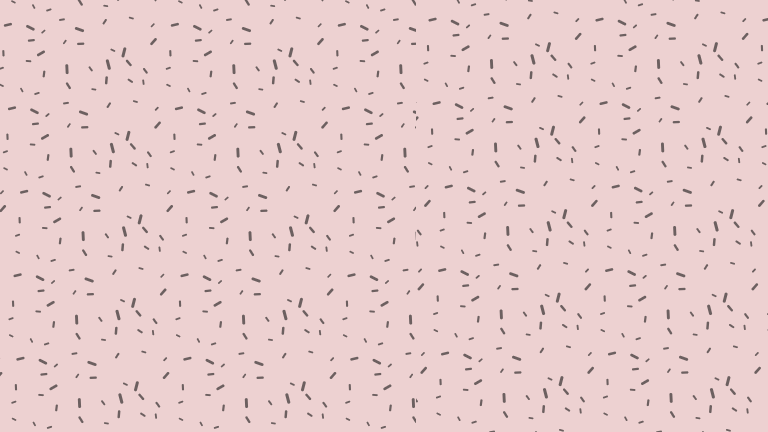
Reproduce this pattern procedurally as a Shadertoy shader.

```glsl
// Scattered sprinkles: small round-ended dashes in one dark tone on a pale ground.
// A patch of jittered cells, one dash in each, is repeated in rows that are
// shifted sideways, so a few dashes are cut off where two rows meet.

#define GROUND vec3(0.930, 0.820, 0.820)
#define INK vec3(0.425, 0.375, 0.375)
#define CELLS_PER_HEIGHT 20.7         // cells along the canvas height
#define PATCH vec2(8.0, 4.0)          // cells in one repeated patch
#define LENGTH_RANGE vec2(0.011, 0.025)
#define WIDTH_RANGE vec2(0.0040, 0.0072)
#define JITTER 0.74                   // spread of a dash inside its cell
#define ROW_SHIFT 0.9                 // sideways shift of a row, in cells
#define SEAM_X 0.963                  // vertical seam between two blocks
#define BLOCK_OFFSET vec2(0.21, 0.012)

vec3 hash3(vec2 p) {
    vec3 q = fract(p.xyx * vec3(0.1031, 0.1030, 0.0973));
    q += dot(q, q.yxz + 33.33);
    return fract((q.xxy + q.yzz) * q.zyx);
}

// Distance to a round-ended dash centred at the origin
float dashDistance(vec2 p, vec2 direction, float size, float width) {
    float halfSpan = 0.5 * (size - width);
    float along = clamp(dot(p, direction), -halfSpan, halfSpan);
    return length(p - direction * along) - 0.5 * width;
}

// Even spread of sizes over the patch, many small dashes and few large ones
float sizeRank(vec2 cell) {
    float index = cell.x + PATCH.x * cell.y;
    float count = PATCH.x * PATCH.y;
    float rank = (mod(index * (2.0 * index + 1.0), count) + 0.5) / count;
    return rank * rank;
}

// Distance to the nearest dash, in canvas heights
float sprinkles(vec2 p) {
    if (p.x > SEAM_X) p -= BLOCK_OFFSET;
    vec2 grid = p * CELLS_PER_HEIGHT;

    // Shift each row of patches
    float row = floor(grid.y / PATCH.y);
    grid.x += ROW_SHIFT * (hash3(vec2(row + 20.0, 7.0)).x - 0.5);

    vec2 base = floor(grid);
    float nearest = 1.0;
    for (int y = -1; y <= 1; y++) {
        for (int x = -1; x <= 1; x++) {
            vec2 cell = base + vec2(x, y);
            vec2 id = mod(cell, PATCH);
            vec3 random = hash3(id + 41.0);
            vec2 center = cell + 0.5 + JITTER * (random.xy - 0.5);
            float angle = 3.14159 * random.z;
            float rank = sizeRank(id);
            float d = dashDistance((grid - center) / CELLS_PER_HEIGHT,
                                   vec2(cos(angle), sin(angle)),
                                   mix(LENGTH_RANGE.x, LENGTH_RANGE.y, rank),
                                   mix(WIDTH_RANGE.x, WIDTH_RANGE.y, rank));
            nearest = min(nearest, d);
        }
    }
    return nearest;
}

void mainImage(out vec4 fragColor, in vec2 fragCoord) {
    vec2 p = fragCoord / iResolution.y;
    // Edge softened over one pixel
    float coverage = clamp(0.5 - sprinkles(p) * iResolution.y, 0.0, 1.0);
    fragColor = vec4(mix(GROUND, INK, coverage), 1.0);
}
```
